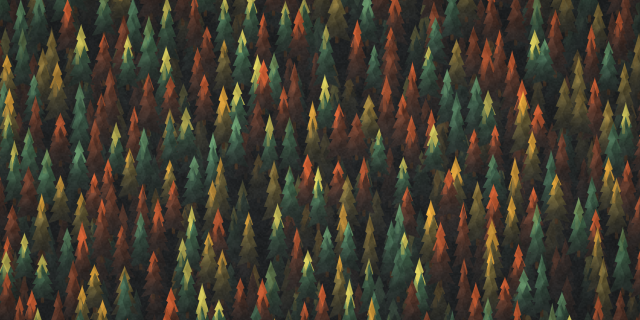
Give the GLSL for this pattern, as a Shadertoy shader.

```glsl
const vec3 NIGHT = vec3(0.135, 0.145, 0.15);
const vec3 TRUNK = vec3(0.25, 0.19, 0.14);

vec4 hash4(vec2 p) {
    vec4 q = fract(p.xyxy * vec4(0.1031, 0.1030, 0.0973, 0.1099));
    q += dot(q, q.wzxy + 33.33);
    return fract((q.xxyz + q.yzzw) * q.zywx);
}

float valueNoise(vec2 p) {
    vec2 i = floor(p), f = fract(p);
    f = f * f * (3.0 - 2.0 * f);
    float low = mix(hash4(i).x, hash4(i + vec2(1, 0)).x, f.x);
    float high = mix(hash4(i + vec2(0, 1)).x, hash4(i + vec2(1, 1)).x, f.x);
    return mix(low, high, f.y);
}

float triangleWave(float x) {
    return abs(fract(x) * 2.0 - 1.0);
}

// Relative half width of a fir: t runs from apex (0) to skirt (1)
float firProfile(float t, float tiers) {
    float s = tiers * pow(clamp(t, 0.0, 1.0), 1.15);
    float i = floor(s), f = fract(s);
    float outer = pow((i + 1.0) / tiers, 0.65);
    float innerTop = 0.64 * pow(i / tiers, 0.65);
    float drop = 0.84;
    return f < drop ? mix(innerTop, outer, f / drop)
                    : mix(outer, 0.64 * outer, (f - drop) / (1.0 - drop));
}

// Foliage and lit tip colours, chosen by a random pick in 0..1
void foliage(float pick, out vec3 body, out vec3 tip) {
    if (pick < 0.40) {
        body = vec3(0.39, 0.23, 0.17);
        tip = vec3(0.72, 0.34, 0.19);
    } else if (pick < 0.66) {
        body = vec3(0.43, 0.38, 0.21);
        tip = vec3(0.79, 0.58, 0.22);
    } else if (pick < 0.86) {
        body = vec3(0.26, 0.40, 0.29);
        tip = vec3(0.75, 0.71, 0.33);
    } else {
        body = vec3(0.24, 0.36, 0.28);
        tip = vec3(0.36, 0.52, 0.37);
    }
}

// Faceted shading inside a fir
vec3 shadeFir(float u, float t, vec4 look, float light) {
    vec3 body, tip;
    foliage(look.x, body, tip);
    float ridge = 0.35 * (triangleWave(t * 2.5 + look.y) - 0.5);
    float shadowSide = smoothstep(-0.04, 0.04, u - ridge);
    vec3 color = body * mix(1.13, 0.86, shadowSide);
    color *= 0.9 + 0.2 * triangleWave(t * 4.0 + u * 0.8 + look.z);

    // Bright cap with a ragged hem, plus a sliver on the lit side
    float reach = mix(0.16, 0.48, look.z);
    float hem = reach + 0.22 * (triangleWave(u * 1.7 + look.y) - 0.5);
    float cap = 1.0 - smoothstep(-0.015, 0.015, t - hem);
    float sliver = smoothstep(0.0, 0.06, 0.16 - abs(u + 0.3 - 0.2 * look.y))
                 * (1.0 - smoothstep(0.0, 0.03, t - reach - 0.2));
    float lit = max(cap, 0.55 * sliver) * mix(0.25, 1.0, step(0.3, look.w));
    color = mix(color, tip * mix(1.06, 0.92, shadowSide), lit);

    float dusk = 0.8 * smoothstep(0.3, 1.0, t);
    color = mix(color, NIGHT, dusk);
    return mix(NIGHT, color, light);
}

// Paints one fir; q is relative to its apex
vec3 paintFir(vec3 under, vec2 q, vec4 look, float size, float light, float blur) {
    float height = mix(0.135, 0.2, size);
    float width = mix(0.034, 0.046, fract(size * 5.0 + look.y));
    float t = -q.y / height;
    if (t < -0.05 || t > 1.15 || abs(q.x) > width * 1.1) return under;

    float u = q.x / width;
    float trunk = smoothstep(blur, -blur, abs(q.x) - 0.005) * step(0.8, t)
                * smoothstep(0.02, -0.02, t - 1.1);
    under = mix(under, mix(NIGHT, TRUNK, light), trunk);

    float sway = 0.03 * (look.z - 0.5) * sign(q.x) * smoothstep(0.1, 0.3, t);
    float droop = t - 0.09 * abs(u) + sway;
    float tiers = 4.0 + floor(look.w * 2.0);
    float edge = abs(q.x) - width * firProfile(droop, tiers);
    float cover = smoothstep(blur, -blur, edge) * step(0.0, t)
                * smoothstep(0.02, -0.02, droop - 0.98);
    return mix(under, shadeFir(u, t, look, light), cover);
}

// Staggered rows of firs, far rows first
vec3 paintRows(vec3 color, vec2 p, vec2 cell, float seed, float light, float blur) {
    float nearRow = floor(p.y / cell.y);
    for (int j = 3; j >= 0; j--) {
        float row = nearRow + float(j);
        float stagger = 0.5 * mod(row, 2.0);
        float column = floor(p.x / cell.x - stagger);
        for (int i = -1; i <= 1; i++) {
            vec2 id = vec2(column + float(i), row);
            vec4 place = hash4(id + seed);
            vec4 look = hash4(id + seed + 71.7);
            vec2 apex = (id + vec2(stagger + 0.5, 0.5)
                      + (place.xy - 0.5) * vec2(0.6, 0.9)) * cell;
            float glow = light * mix(0.6, 1.1, sqrt(place.w));
            if (place.w > 0.1)
                color = paintFir(color, p - apex, look, place.z, glow, blur);
        }
    }
    return color;
}

vec3 forest(vec2 p, float blur) {
    vec3 color = paintRows(NIGHT * 0.9, p, vec2(0.085, 0.08), 13.0, 0.26, blur);
    return paintRows(color, p, vec2(0.092, 0.082), 47.0, 1.0, blur);
}

void mainImage(out vec4 fragColor, in vec2 fragCoord) {
    float pixel = 1.0 / iResolution.y;
    vec2 p = fragCoord * pixel;

    // Four samples per pixel
    vec3 color = vec3(0.0);
    for (int k = 0; k < 4; k++) {
        vec2 offset = vec2(k & 1, k >> 1) * 0.5 - 0.25;
        color += 0.25 * forest(p + offset * pixel, 0.5 * pixel);
    }

    // Pigment wash, paper grain and darker borders
    color *= 0.9 + 0.2 * valueNoise(p * 38.0);
    color += 0.035 * (valueNoise(p * 210.0) - 0.5);
    vec2 fromCenter = fragCoord / iResolution.xy - 0.5;
    color *= 1.04 - 0.35 * dot(fromCenter, fromCenter);
    fragColor = vec4(color, 1.0);
}
```
